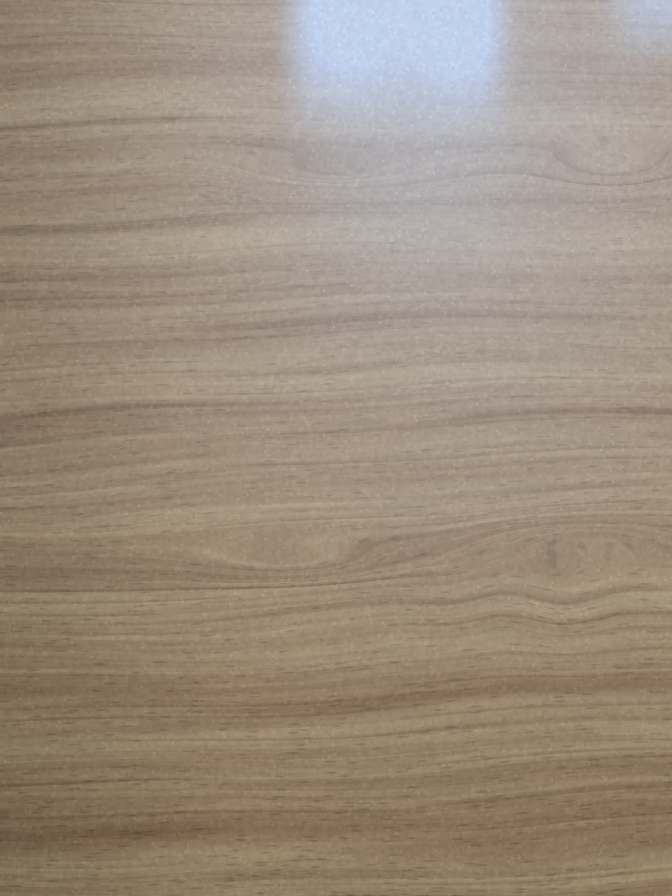
Give the GLSL for this texture, as a Shadertoy shader.

```glsl
// Polished wood laminate with horizontal grain under soft window light.
// A grain height is bent by sines and lens-shaped knots, then drives bands,
// growth lines and fibres; haze and a bluish glare are laid on top.

const vec3 BROWN = vec3(0.50, 0.40, 0.305);
const vec3 STRAW = vec3(0.625, 0.555, 0.435);
const vec3 LINE_TINT = vec3(0.72, 0.66, 0.63);
const vec3 HAZE = vec3(0.75, 0.75, 0.79);
const vec3 GLARE = vec3(0.755, 0.825, 0.945);

// Knots: centre x, centre y, half length, lift of the grain
const vec4 KNOTS[4] = vec4[4](
    vec4(0.375, 0.805, 0.110, 0.036), vec4(0.684, 0.814, 0.065, 0.046),
    vec4(0.330, 0.370, 0.120, 0.034), vec4(0.640, 0.400, 0.100, -0.032));

float hash(vec2 p) {
    vec3 q = fract(vec3(p.xyx) * 0.1031);
    q += dot(q, q.yzx + 33.33);
    return fract((q.x + q.y) * q.z);
}

// Cellular noise: distance to the nearest point, and that point's random value
vec2 cellular(vec2 p) {
    vec2 cell = floor(p), nearest = vec2(9.0, 0.0);
    for (int j = -1; j <= 1; j++)
    for (int i = -1; i <= 1; i++) {
        vec2 c = cell + vec2(i, j);
        vec2 site = c + vec2(hash(c), hash(c + 57.3));
        float d = length(p - site);
        if (d < nearest.x) nearest = vec2(d, hash(c + 19.7));
    }
    return nearest;
}

// Layered sines whose phases drift along the grain, about -1 to 1
float layeredSines(vec2 p) {
    float sum = 0.0, amp = 0.42;
    for (int i = 0; i < 6; i++) {
        sum += amp * sin(p.y + 1.2 * sin(p.x + float(i) * 2.1));
        p = p * vec2(1.27, 1.83) + vec2(1.7, sum);
        amp *= 0.76;
    }
    return sum;
}

// Height within the grain: gentle waves, plus closed loops around each knot
float grainHeight(vec2 p) {
    float g = p.y - 0.03 * p.x;
    g += 0.009 * sin(3.5 * p.x + 5.0 * p.y) + 0.003 * sin(13.0 * p.x + 17.0 * p.y);
    vec2 ripple = (p - vec2(0.60, 0.33)) / vec2(0.12, 0.06);
    g += 0.007 * sin(42.0 * p.x) * exp(-dot(ripple, ripple));
    for (int i = 0; i < 4; i++) {
        vec2 d = (p - KNOTS[i].xy) / vec2(KNOTS[i].z, 0.024);
        g += KNOTS[i].w * exp(-dot(d, d));
    }
    return g;
}

// Thin dark line per row, crisp on one side and fading on the other
float growthLine(float x, float g, float rows) {
    float row = floor(g * rows);
    float d = g * rows - row - 0.2 - 0.4 * hash(vec2(row, rows));
    float profile = d < 0.0 ? smoothstep(-0.12, 0.0, d) : smoothstep(0.38, 0.0, d);
    float phase = 6.28 * hash(vec2(row, 3.0));
    float fade = smoothstep(-0.7, 0.6, sin(x * 7.0 + phase) + 0.4 * sin(x * 19.0 - phase));
    return profile * fade * mix(0.15, 1.0, hash(vec2(row, 11.0)));
}

// Soft-edged interval
float softSpan(float x, float lo, float hi, float edge) {
    return smoothstep(lo - edge, lo + edge, x) * smoothstep(hi + edge, hi - edge, x);
}

vec3 wood(vec2 p) {
    float g = grainHeight(p);
    float bands = 0.54 + 0.40 * layeredSines(vec2(p.x * 3.0, g * 45.0));
    vec3 color = mix(BROWN, STRAW, clamp(bands, 0.0, 1.0));

    float lines = 0.60 * growthLine(p.x, g, 36.0) + 0.40 * growthLine(p.x, g + 0.37, 83.0);
    color *= mix(vec3(1.0), LINE_TINT, min(lines, 1.0));

    // Long fibres and short dark pores
    vec2 fibre = cellular(vec2(p.x * 13.0, g * 210.0));
    color *= 1.0 + 0.07 * (fibre.y - 0.5);
    vec2 pore = cellular(vec2(p.x * 45.0, g * 240.0));
    color *= 1.0 - 0.12 * step(0.82, pore.y) * smoothstep(0.45, 0.1, pore.x);
    return color;
}

void mainImage(out vec4 fragColor, in vec2 fragCoord) {
    vec2 p = fragCoord / iResolution.y;
    vec3 color = wood(p);

    // Shade toward the left edge and the bottom
    color *= mix(0.88, 1.03, smoothstep(-0.05, 0.30, p.x));
    color *= mix(0.94, 1.03, smoothstep(0.0, 0.45, p.y));

    // Broad haze, strongest at the upper right
    vec2 h = (p - vec2(0.52, 0.93)) / vec2(0.40, 0.48);
    float haze = 0.60 * exp(-dot(h, h)) + 0.08 * smoothstep(0.0, 0.5, p.y);
    color = mix(color, HAZE, haze);

    // Window reflection: bright panes at the top with a trail below
    float panes = softSpan(p.x, 0.325, 0.56, 0.025);
    panes *= 0.88 + 0.12 * sin(p.x * 48.0 + 2.0);
    float corner = 0.65 * softSpan(p.x, 0.69, 0.90, 0.04) * smoothstep(0.90, 1.0, p.y);
    float glare = panes * smoothstep(0.82, 0.97, p.y) * 0.95 + corner;
    glare += 0.25 * softSpan(p.x, 0.36, 0.56, 0.08) * smoothstep(0.60, 0.90, p.y);
    color = mix(color, GLARE, clamp(glare, 0.0, 0.95));

    // Fine satin speckle
    vec2 speckle = cellular(p * 230.0);
    color += 0.035 * (speckle.y - 0.5) + 0.03 * step(0.94, speckle.y) * smoothstep(0.4, 0.1, speckle.x);
    fragColor = vec4(color, 1.0);
}
```
